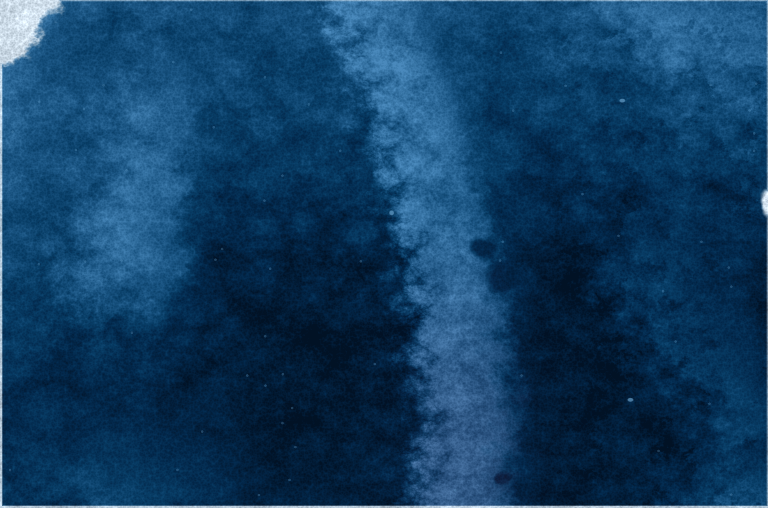
Write a WebGL 1 fragment shader that draws this texture.

```glsl
precision highp float;
// Mottled indigo wash with a pale drifting streak, soft glows and a bare paper corner.
uniform vec2 u_resolution;

vec2 hash2(vec2 c) {
  vec3 h = fract(c.xyx * vec3(0.1031, 0.103, 0.0973));
  h += dot(h, h.yzx + 33.33);
  return fract((h.xx + h.yz) * h.zy);
}

// Distance to the nearest scattered cell point
float cellular(vec2 p) {
  vec2 cell = floor(p), f = p - cell;
  float nearest = 2.0;
  for (int j = -1; j <= 1; j++) {
    for (int i = -1; i <= 1; i++) {
      vec2 o = vec2(float(i), float(j));
      vec2 d = o + hash2(cell + o) - f;
      nearest = min(nearest, dot(d, d));
    }
  }
  return sqrt(nearest);
}

// Layered cellular noise, roughly centred on zero
float mottle(vec2 p) {
  float sum = 0.0, amp = 0.5;
  for (int i = 0; i < 5; i++) {
    sum += amp * (0.48 - cellular(p));
    p = mat2(1.9, 0.5, -0.5, 1.9) * p + 7.3;
    amp *= 0.72;
  }
  return sum;
}

// Layered sines that bend the wash edges
vec2 warp(vec2 p, float freq) {
  vec2 w = vec2(0.0);
  float amp = 1.0;
  for (int i = 0; i < 5; i++) {
    w += amp * sin(freq * p.yx + 1.7 * w.yx + vec2(0.4, 2.1) * float(i + 1));
    p = mat2(0.8, 0.6, -0.6, 0.8) * p;
    freq *= 1.8;
    amp *= 0.6;
  }
  return w;
}

float glow(vec2 p, vec2 centre, vec2 radius) {
  vec2 d = (p - centre) / radius;
  return exp(-dot(d, d));
}

float segmentGlow(vec2 p, vec2 a, vec2 b, float radius) {
  vec2 ab = b - a;
  float t = clamp(dot(p - a, ab) / dot(ab, ab), 0.0, 1.0);
  return glow(p, a + t * ab, vec2(radius));
}

float spot(vec2 p, vec2 centre, vec2 radius) {
  return 1.0 - smoothstep(0.6, 1.25, length((p - centre) / radius));
}

// Vertical streak with a curved spine
float streak(vec2 p) {
  float spine = 0.918 + 0.07 * p.y - 0.253 * p.y * p.y;
  float d = abs(p.x - spine);
  return 0.8 * (1.0 - smoothstep(0.045, mix(0.135, 0.12, p.y), d)) + 0.2 * exp(-d * d / 0.02);
}

// Tone runs from 0 (deep navy) to 4 (pale blue)
float washTone(vec2 p) {
  float tone = mix(0.45, 1.95, smoothstep(0.3, 1.02, p.y));
  tone += 1.25 * exp(-p.x / 0.19) * smoothstep(-0.1, 0.5, p.y);
  float patchGlow = segmentGlow(p, vec2(0.25, 0.49), vec2(0.34, 0.77), 0.13);
  tone += 1.9 * patchGlow * mix(1.0, 0.5, smoothstep(0.5, 0.85, p.y))
        * (1.0 - smoothstep(0.35, 0.42, p.x));
  tone -= 0.5 * glow(p, vec2(0.22, 0.93), vec2(0.12, 0.08));
  tone += 1.2 * glow(p, vec2(0.22, 0.03), vec2(0.22, 0.12));
  tone += 1.0 * glow(p, vec2(1.28, 0.96), vec2(0.13, 0.09));
  tone += 0.75 * glow(p, vec2(1.48, 0.9), vec2(0.16, 0.17));
  tone += 1.0 * segmentGlow(p, vec2(1.29, 0.45), vec2(1.48, 0.17), 0.09);
  tone += 1.6 * glow(p, vec2(1.47, 0.01), vec2(0.13, 0.07));
  tone -= 0.4 * glow(p, vec2(0.66, 0.32), vec2(0.2, 0.25));
  tone -= 0.4 * glow(p, vec2(1.13, 0.4), vec2(0.14, 0.35));
  tone = mix(tone, mix(2.7, 3.3, p.y), 0.94 * streak(p));
  return 1.8 + 1.33 * (tone - 1.6);
}

vec3 ramp(float tone) {
  vec3 c = mix(vec3(0.005, 0.095, 0.19), vec3(0.01, 0.16, 0.3), clamp(tone, -0.4, 1.0));
  c = mix(c, vec3(0.03, 0.24, 0.4), clamp(tone - 1.0, 0.0, 1.0));
  c = mix(c, vec3(0.1, 0.33, 0.51), clamp(tone - 2.0, 0.0, 1.0));
  return mix(c, vec3(0.2, 0.44, 0.63), clamp(tone - 3.0, 0.0, 1.9));
}

void main() {
  vec2 p = gl_FragCoord.xy / u_resolution.y;
  float width = u_resolution.x / u_resolution.y;
  vec2 bent = p + 0.003 * warp(p, 23.0);
  float cloud = mottle(bent * vec2(9.0, 12.0));
  float drift = mottle(bent * vec2(14.0, 18.0) + 31.0);
  float grain = cellular(p * 115.0) + cellular(p * 220.0 + 9.0) - 0.96;
  vec2 q = bent + 0.1 * vec2(drift, cloud);

  // Wash, mottling and dark blots
  float band = streak(q);
  float tone = washTone(q) + 1.5 * cloud + (1.2 + 0.9 * band) * drift + 0.7 * grain;
  vec2 b = p + 0.003 * warp(p, 50.0);
  float flaws = 1.0 - smoothstep(0.08, 0.3, cellular(q * 13.0 + 3.0));
  tone -= 0.55 * flaws * smoothstep(0.85, 1.3, p.x);
  float blots = spot(b, vec2(0.988, 0.457), vec2(0.034, 0.032));
  blots = max(blots, spot(b, vec2(0.953, 0.512), vec2(0.03, 0.02)));
  blots = max(blots, spot(b, vec2(0.99, 0.062), vec2(0.018, 0.014)));
  tone = mix(tone, 0.6 + 0.6 * grain, 0.85 * blots);
  vec3 color = ramp(tone);
  color += vec3(0.05, -0.025, -0.03) * band * (1.0 - smoothstep(0.1, 0.65, p.y));

  // Dust: a sparse cell grid plus brighter flecks
  vec2 cell = floor(p * 22.0);
  vec2 seed = hash2(cell + 41.0);
  float dust = spot(fract(p * 22.0), 0.2 + 0.6 * seed, vec2(0.06)) * step(0.92, hash2(cell).x);
  float fleck = spot(p, vec2(0.771, 0.581), vec2(0.005));
  fleck = max(fleck, spot(p, vec2(1.225, 0.802), vec2(0.006, 0.004)));
  fleck = max(fleck, spot(p, vec2(1.241, 0.213), vec2(0.006, 0.004)));
  color = mix(color, vec3(0.4, 0.63, 0.8), max(0.3 * dust, 0.7 * fleck));

  // Bare paper at the corner, right edge and thin border
  vec2 c = pow(vec2(p.x, 0.9 * (1.0 - p.y)), vec2(1.3));
  float corner = pow(c.x + c.y, 0.77) + 0.07 * cloud;
  float bare = 1.0 - smoothstep(0.108, 0.138, corner);
  bare = max(bare, spot(b, vec2(width, 0.6), vec2(0.015, 0.028)));
  vec2 far = vec2(width, 1.0) - p;
  float border = 1.0 - smoothstep(0.003, 0.006, min(p.x, p.y));
  border = max(border, 0.6 * (1.0 - smoothstep(0.001, 0.004, min(far.x, far.y))));
  vec3 paper = vec3(0.83, 0.89, 0.94) + 0.25 * cloud + 0.15 * grain;
  gl_FragColor = vec4(mix(color, paper, max(bare, 0.85 * border)), 1.0);
}
```
